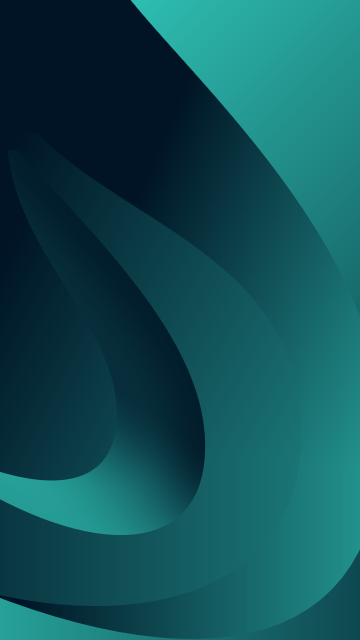
Reproduce this background procedurally as a Shadertoy shader.

```glsl
// Nested teal leaf curves sweeping across a dark navy ground.

// Palette ramp: 0 is navy, 1 is bright teal.
vec3 tone(float t) {
    return mix(vec3(0.0, 0.08, 0.145), vec3(0.15, 0.63, 0.60), max(t, 0.0));
}

vec2 bezier(vec2 a, vec2 b, vec2 c, vec2 d, float t) {
    float s = 1.0 - t;
    return s * s * s * a + 3.0 * s * s * t * b + 3.0 * s * t * t * c + t * t * t * d;
}

// Updates the nearest distance and flips side for each edge right of p.
void traceArc(vec2 p, vec2 a, vec2 b, vec2 c, vec2 d, inout float nearest, inout float side) {
    const int STEPS = 28;
    vec2 start = a;
    for (int i = 1; i <= STEPS; i++) {
        vec2 end = bezier(a, b, c, d, float(i) / float(STEPS));
        vec2 edge = end - start, rel = p - start;
        float along = clamp(dot(rel, edge) / dot(edge, edge), 0.0, 1.0);
        nearest = min(nearest, length(rel - edge * along));
        if ((start.y > p.y) != (end.y > p.y) && rel.x < rel.y * edge.x / edge.y) side = -side;
        start = end;
    }
}

// Signed depth inside a leaf, open to the left: tip, belly, then tail.
float leafDepth(vec2 p, vec2 tip, vec2 c1, vec2 c2, vec2 belly, vec2 c3, vec2 c4, vec2 tail) {
    float nearest = 100.0, side = -1.0;
    traceArc(p, tip, c1, c2, belly, nearest, side);
    traceArc(p, belly, c3, c4, tail, nearest, side);
    return nearest * side;
}

void mainImage(out vec4 fragColor, in vec2 fragCoord) {
    // The canvas spans 9 by 16 units.
    vec2 p = fragCoord / iResolution.xy * vec2(9.0, 16.0);
    float pixel = 16.0 / iResolution.y;
    float drop = 16.0 - p.y;

    float outer = leafDepth(p, vec2(3.13, 16.17), vec2(4.79, 14.02), vec2(9.58, 9.85),
        vec2(9.58, 5.17), vec2(9.58, -0.46), vec2(5.0, -0.92), vec2(-0.31, 1.17));
    float band = leafDepth(p, vec2(0.94, 12.67), vec2(3.13, 10.38), vec2(7.54, 9.54),
        vec2(7.54, 5.17), vec2(7.54, 1.42), vec2(3.96, 0.17), vec2(-0.31, 1.19));
    float fold = leafDepth(p, vec2(0.42, 12.25), vec2(2.5, 9.96), vec2(5.13, 7.46),
        vec2(5.13, 4.85), vec2(5.13, 2.25), vec2(2.71, 2.04), vec2(-0.21, 3.63));
    float core = leafDepth(p, vec2(0.17, 12.56), vec2(0.25, 9.75), vec2(2.92, 7.98),
        vec2(2.92, 5.65), vec2(2.92, 3.81), vec2(1.35, 3.75), vec2(-0.21, 4.27));

    // Ground: bright upper corner, and a strip dimming rightwards below.
    float shade = p.y < 5.0 ? 1.0 - 0.07 * p.x : 1.2 - 0.045 * (p.x - 3.5 + drop);

    // Gradients of the leaves, from the outside in.
    float outerShade = (0.8 * p.x + 0.35 * min(drop, 11.7) - 4.48) / 7.7;
    float bandShade = (0.55 * p.x + 0.3 * min(drop, 11.5) - 1.25) / 9.2;
    float foldGlow = smoothstep(5.8, 9.6, 0.8 * drop - 0.6 * p.x);
    float foldShade = 0.06 + 0.9 * foldGlow + 0.12 * smoothstep(0.0, 1.5, fold);
    float coreShade = (0.6 * p.x + 0.3 * drop - 1.98) / 9.0;

    shade = mix(shade, max(outerShade, 0.0), clamp(outer / pixel + 0.5, 0.0, 1.0));
    shade = mix(shade, max(bandShade, 0.0), clamp(band / pixel + 0.5, 0.0, 1.0));
    shade = mix(shade, foldShade, clamp(fold / pixel + 0.5, 0.0, 1.0));
    shade = mix(shade, max(coreShade, 0.0), clamp(core / pixel + 0.5, 0.0, 1.0));

    fragColor = vec4(tone(shade), 1.0);
}
```
